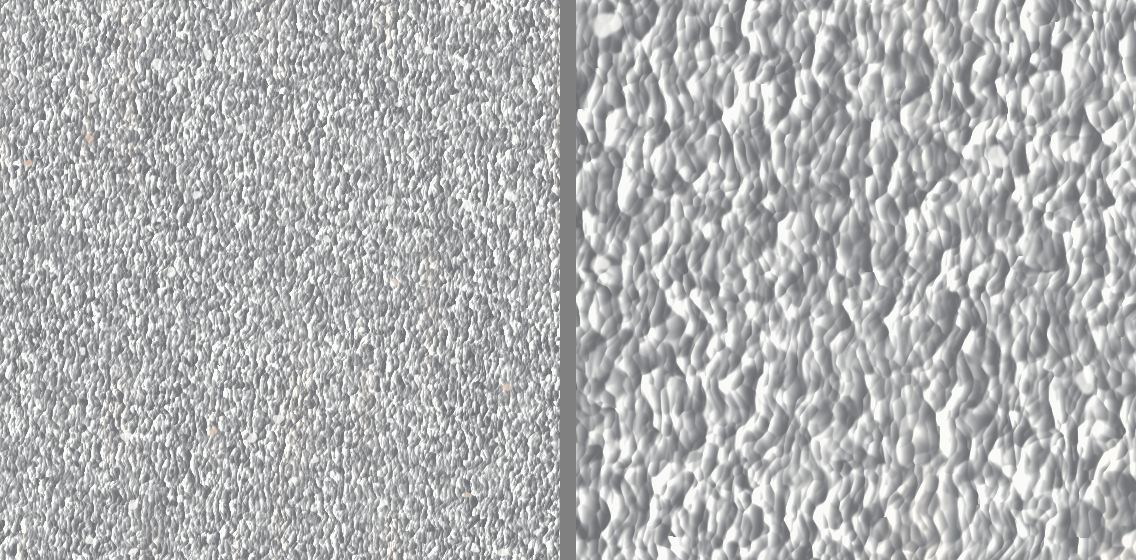
Left, the full canvas; right, a detail of the centre.
Reproduce this texture procedurally as a WebGL 1 fragment shader.

```glsl
precision highp float;
uniform vec2 u_resolution;

#define GRAINS 94.0
#define FINE_GRAINS 160.0
#define PEBBLE_GRID 15.0
#define PEBBLE_SHARE 0.14
#define LEAN 0.08
#define LEAN_SPREAD 1.5
#define EDGE 9.0
#define LIGHT vec2(-1.0, 0.12)
#define BASE_TONE 0.69
#define CONTRAST 0.52

vec2 hash2(vec2 p) {
  vec3 q = fract(p.xyx * vec3(0.1031, 0.1030, 0.0973));
  q += dot(q, q.yzx + 33.33);
  return fract((q.xx + q.yz) * q.zy);
}

float softNoise(vec2 p) {
  vec2 cell = floor(p);
  vec2 f = fract(p);
  f = f * f * (3.0 - 2.0 * f);
  float low = mix(hash2(cell).x, hash2(cell + vec2(1.0, 0.0)).x, f.x);
  float high = mix(hash2(cell + vec2(0.0, 1.0)).x, hash2(cell + 1.0).x, f.x);
  return mix(low, high, f.y);
}

// Smooth cellular noise: upright, elongated grains, each lit from one side
float grainRelief(vec2 p) {
  vec2 base = floor(p);
  float total = 0.0;
  float weights = 0.0;
  for (int j = -1; j <= 1; j++) {
    for (int i = -1; i <= 1; i++) {
      vec2 cell = base + vec2(float(i), float(j));
      vec2 traits = hash2(cell + 57.0);
      vec2 offset = p - cell - hash2(cell);
      float angle = LEAN + (traits.x - 0.5) * LEAN_SPREAD;
      vec2 axis = vec2(sin(angle), cos(angle));
      float along = dot(offset, axis);
      float across = dot(offset, vec2(axis.y, -axis.x));
      float weight = exp(-EDGE * (1.9 * across * across + 0.6 * along * along));
      total += weight * ((traits.y - 0.5) * 0.62 + dot(offset, LIGHT));
      weights += weight;
    }
  }
  return total / max(weights, 1e-9);
}

// Sparse pale stones: x is coverage, y a random tint
vec2 pebble(vec2 uv) {
  vec2 p = uv * PEBBLE_GRID;
  vec2 cell = floor(p);
  vec2 traits = hash2(cell + 211.0);
  vec2 offset = fract(p) - mix(vec2(0.2), vec2(0.8), hash2(cell + 91.0));
  float angle = atan(offset.y, offset.x);
  float wobble = 0.16 * sin(2.0 * angle + traits.y * 30.0)
               + 0.10 * sin(3.0 * angle + traits.y * 50.0);
  float radius = mix(0.07, 0.14, traits.y) * (1.0 + wobble);
  float cover = 1.0 - smoothstep(radius - 0.025, radius + 0.025, length(offset));
  return vec2(cover * step(traits.x, PEBBLE_SHARE), fract(traits.y * 17.0));
}

void main() {
  vec2 uv = gl_FragCoord.xy / u_resolution.y;

  // Bending breaks up the outlines of the grains
  vec2 bend = 0.006 * vec2(softNoise(uv * 55.0), softNoise(uv * 55.0 + 70.0));
  vec2 p = uv + bend;
  float relief = grainRelief(p * GRAINS) + 0.6 * grainRelief(p * FINE_GRAINS + 400.0);

  // Smoother patches and faint upright bands
  float roughness = mix(0.75, 1.2, softNoise(uv * vec2(30.0, 20.0) + 20.0));
  float band = softNoise(uv * vec2(26.0, 4.0) + 130.0) - 0.5;
  relief *= roughness;

  float tone = BASE_TONE + CONTRAST * relief + 0.3 * (relief * relief - 0.06);
  tone = clamp(tone + 0.035 * band, 0.36, 0.98);

  // Cool shadows, warmer highlights along some bands
  float bright = smoothstep(0.5, 0.95, tone);
  vec3 color = tone + mix(vec3(-0.007, -0.002, 0.009), vec3(0.002, 0.003, -0.004), bright);
  float warmth = smoothstep(0.15, 0.45, band) * bright;
  color += warmth * vec3(0.018, 0.0, -0.022);

  // Pebbles, a few of them tan
  vec2 stone = pebble(uv);
  vec3 stoneColor = mix(vec3(0.95, 0.95, 0.94), vec3(0.88, 0.79, 0.72), step(0.92, stone.y));
  color = mix(color, stoneColor + 0.08 * relief, stone.x * 0.9);

  gl_FragColor = vec4(clamp(color, 0.0, 1.0), 1.0);
}
```
